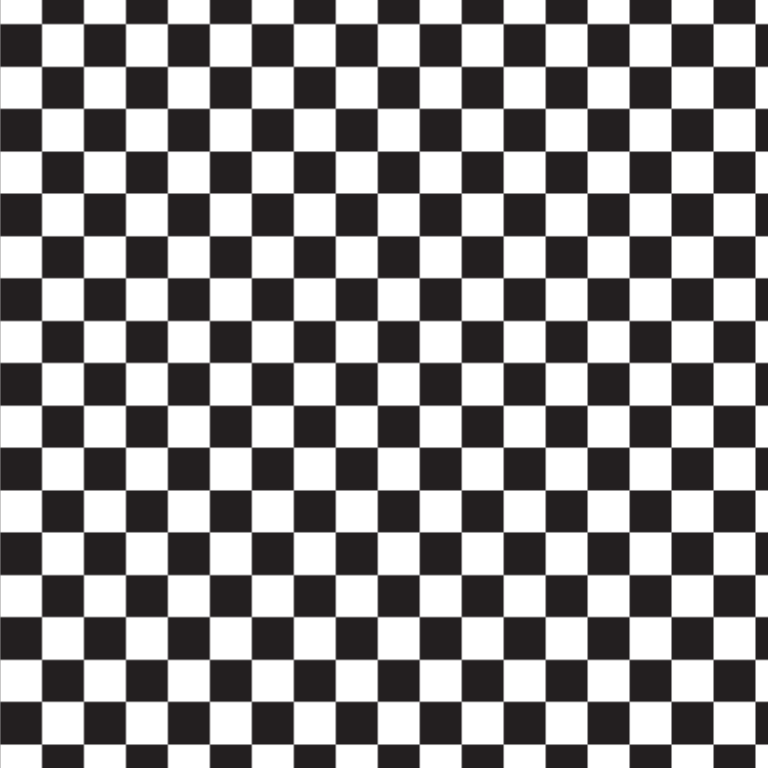
Give the GLSL for this pattern, as a Shadertoy shader.

```glsl
// Smoothed square wave: +1 on [0, width] of every period, -1 on the rest
float stripe(float t, float period, float width) {
    float fromCentre = abs(mod(t - 0.5 * width + 0.5 * period, period) - 0.5 * period);
    float softness = max(0.0013, 0.6 / iResolution.y);
    return clamp((0.5 * width - fromCentre) / softness, -1.0, 1.0);
}

void mainImage(out vec4 fragColor, in vec2 fragCoord) {
    vec2 uv = fragCoord / iResolution.xy;

    // Columns start at the left edge; rows are measured down from the top
    float column = stripe(uv.x, 0.1093, 0.0547);
    float row = stripe(1.0 - uv.y - 0.0314, 0.1103, 0.0557);

    // Equal signs make ink squares, opposite signs make paper squares
    float ink = 0.5 + 0.5 * column * row;
    vec3 color = mix(vec3(1.0), vec3(0.137, 0.122, 0.127), ink);

    fragColor = vec4(color, 1.0);
}
```
